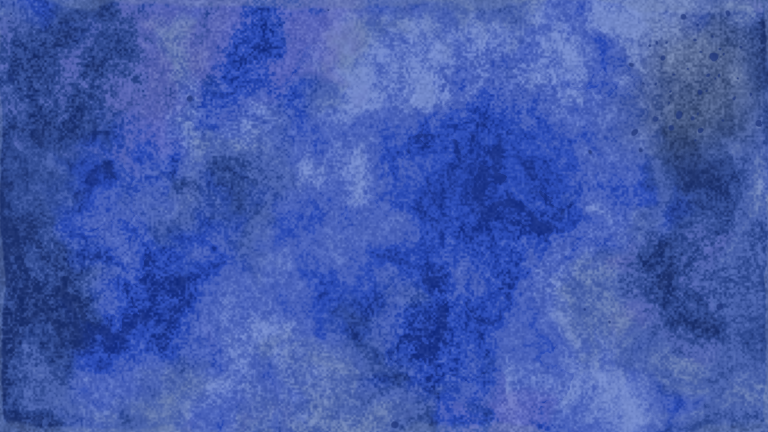
Write a Shadertoy shader that draws this texture.

```glsl
// Blue watercolour wash with soft blooms, tide marks, paper grain and splatter.
#define WASH_SCALE 4.2
#define WASH_CONTRAST 1.25
#define WASH_LEVEL 0.70
#define WARP 0.13
#define STREAKS 0.40
#define MOTTLE 0.65
#define BLOOMS 0.17
#define TIDE_MARKS 0.15
#define GRAIN 0.34
#define DULLNESS 0.80
#define VIOLET_TINT 0.40
#define SPLATTER 0.75

const vec3 INK    = vec3(0.11, 0.21, 0.55);
const vec3 COBALT = vec3(0.17, 0.30, 0.72);
const vec3 MID    = vec3(0.28, 0.38, 0.73);
const vec3 PALE   = vec3(0.45, 0.54, 0.80);
const vec3 NIGHT  = vec3(0.13, 0.21, 0.43);
const vec3 SLATE  = vec3(0.20, 0.30, 0.55);
const vec3 STEEL  = vec3(0.28, 0.38, 0.66);
const vec3 GREY   = vec3(0.42, 0.50, 0.68);
const vec3 VIOLET = vec3(0.38, 0.37, 0.72);
const vec3 STAIN  = vec3(0.35, 0.42, 0.57);

vec2 hash2(vec2 p) {
    vec3 q = fract(p.xyx * vec3(0.1031, 0.1030, 0.0973));
    q += dot(q, q.yzx + 33.33);
    return fract((q.xx + q.yz) * q.zy);
}

float noise(vec2 p) {
    vec2 i = floor(p), f = fract(p);
    f = f * f * (3.0 - 2.0 * f);
    float low = mix(hash2(i).x, hash2(i + vec2(1, 0)).x, f.x);
    float high = mix(hash2(i + vec2(0, 1)).x, hash2(i + vec2(1, 1)).x, f.x);
    return mix(low, high, f.y);
}

float fbm(vec2 p) {
    float sum = 0.0, amp = 1.0, total = 0.0;
    for (int i = 0; i < 6; i++) {
        sum += amp * noise(p);
        total += amp;
        amp *= 0.58;
        p = mat2(1.6, 1.2, -1.2, 1.6) * p + 17.3;
    }
    return sum / total;
}

// Cellular blooms: x = pale soft centre, y = pigment gathered at the rim.
vec2 blooms(vec2 p) {
    vec2 cell = floor(p), result = vec2(0.0);
    for (int y = -1; y <= 1; y++)
    for (int x = -1; x <= 1; x++) {
        vec2 id = cell + vec2(x, y);
        vec2 rnd = hash2(id + 71.0);
        float radius = mix(0.25, 0.65, rnd.x);
        float d = length(p - id - hash2(id)) / radius;
        float inside = 1.0 - smoothstep(0.1, 1.0, d);
        float rim = smoothstep(0.72, 0.98, d) * (1.0 - smoothstep(0.98, 1.08, d));
        result += vec2(inside * rnd.y, rim * step(0.6, rnd.y));
    }
    return result;
}

// Scattered paint drops, mostly tiny, with density from 0 to 1.
float drops(vec2 p, float density, float blur) {
    vec2 cell = floor(p);
    float cover = 0.0;
    for (int y = -1; y <= 1; y++)
    for (int x = -1; x <= 1; x++) {
        vec2 id = cell + vec2(x, y), rnd = hash2(id + 133.0);
        float radius = mix(0.08, 0.36, rnd.x * rnd.x * rnd.x);
        float d = length(p - id - hash2(id + 9.0));
        float drop = 1.0 - smoothstep(radius - blur, radius + blur, d);
        cover = max(cover, drop * step(rnd.y, density));
    }
    return cover;
}

vec3 ramp(vec3 a, vec3 b, vec3 c, vec3 d, float t) {
    vec3 col = mix(a, b, smoothstep(0.08, 0.40, t));
    col = mix(col, c, smoothstep(0.36, 0.62, t));
    return mix(col, d, smoothstep(0.60, 1.08, t));
}

void mainImage(out vec4 fragColor, in vec2 fragCoord) {
    vec2 uv = fragCoord / iResolution.xy;
    vec2 p = fragCoord / iResolution.y;

    // Flowing wash, stretched down the sheet, with finer mottling
    vec2 warp = vec2(fbm(p * 6.0 + 3.0), fbm(p * 6.0 + 41.0)) - 0.5;
    vec2 q = p + WARP * warp;
    float flow = fbm(q * WASH_SCALE * vec2(1.2, 0.8) + 7.0);
    float tone = WASH_LEVEL + WASH_CONTRAST * (flow - 0.5);
    tone += STREAKS * (fbm(q * vec2(13.0, 3.0) + 60.0) - 0.5);
    tone += MOTTLE * (fbm(q * 17.0 + 23.0) - 0.5);

    // Blooms at two sizes, with broken tide marks
    vec2 large = blooms(q * 5.0 + 2.0), small = blooms(q * 14.0 + 30.0);
    float patchy = smoothstep(0.45, 0.62, fbm(p * 3.0 + 90.0));
    tone += BLOOMS * (large.x + 1.3 * small.x * patchy - 0.45);
    float contour = fbm(q * 3.2 + 120.0) - 0.5;
    float tide = smoothstep(-0.05, 0.0, contour) * (1.0 - smoothstep(0.0, 0.012, contour));
    float broken = smoothstep(0.5, 0.7, noise(p * 7.0 + 15.0));
    tone -= TIDE_MARKS * broken * (large.y + 0.5 * small.y * patchy + tide);

    // Paper tooth, rougher in some places
    float tooth = 0.65 * noise(p * 190.0) + 0.35 * noise(p * 85.0 + 5.0) - 0.5;
    tooth *= 0.7 + 0.6 * noise(p * 5.0 + 52.0);
    tone += GRAIN * tooth;

    // Dull pigment toward the sides and in a pale upper right stain
    float stain = 1.0 - smoothstep(0.06, 0.25, length(q - vec2(1.6, 0.81)));
    float side = smoothstep(0.25, 0.52, abs(uv.x - 0.5));
    float dull = DULLNESS * smoothstep(0.46, 0.68, fbm(q * 3.6 + 200.0) + 0.13 * side);
    tone -= 0.16 * side * side;

    // Ragged sheet edge: a thin pale strip backed by a darker line
    vec2 border = min(p, vec2(iResolution.x / iResolution.y, 1.0) - p);
    float edge = min(border.x * 2.5, border.y) + 0.09 * warp.x;
    tone -= 0.10 * smoothstep(0.0, 0.01, edge) * (1.0 - smoothstep(0.01, 0.05, edge));
    float strip = 1.0 - smoothstep(-0.004, 0.014, edge);

    vec3 vivid = ramp(INK, COBALT, MID, PALE, tone);
    vec3 muted = ramp(NIGHT, SLATE, STEEL, GREY, tone);
    vec3 col = mix(vivid, muted, dull);
    float violet = smoothstep(0.56, 0.70, fbm(q * 2.6 + 310.0));
    col = mix(col, VIOLET, VIOLET_TINT * violet * smoothstep(0.35, 0.7, tone));
    col = mix(col, STAIN + 0.25 * (tone - 0.7), 0.8 * stain);
    col = mix(col, GREY, 0.4 * strip) + 0.10 * tooth;

    // Splatter gathers on the stain
    float blur = 34.0 / iResolution.y;
    float spots = drops((p + 0.04 * warp) * 34.0, 0.006 + 0.4 * stain, blur);
    col = mix(col, mix(INK, NIGHT, 0.5), SPLATTER * spots);
    fragColor = vec4(col, 1.0);
}
```
